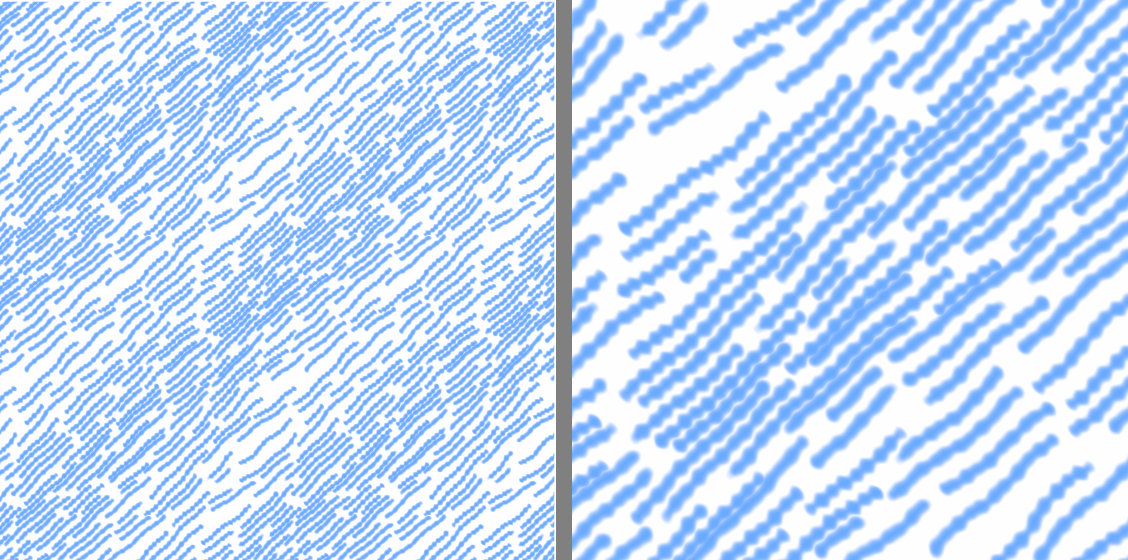
Left, the full canvas; right, a detail of the centre.
Give the GLSL for this pattern, as a WebGL 2 fragment shader.

```glsl
#version 300 es
precision highp float;

uniform vec2 u_resolution;
out vec4 outColor;

#define TILES 2.0          // pattern repeats per canvas height
#define LINES vec2(23, 25) // hatch lines crossed per tile in x and y
#define DASHES 6.0         // dashes per line and tile
#define HALF_WIDTH 0.0075  // stroke half width, in tiles
#define SOFTNESS 0.0038    // edge blur, in tiles
#define DENSITY 1.1        // strength of the crowded diagonal bands
#define SIDE_JITTER 0.55   // sideways scatter, in line spacings
#define END_JITTER 0.75    // scatter of dash ends, in dashes
#define GAP 0.011          // smallest inset at a dash end, in tiles
#define ROUGHNESS 0.0016   // ragged edge depth, in tiles
#define MARGIN 0.004       // bare strip at top and right, in tiles

const float TAU = 6.2831853;
const vec3 PAPER = vec3(0.995);
const vec3 INK_EDGE = vec3(0.53, 0.72, 1.0);
const vec3 INK_CORE = vec3(0.42, 0.67, 1.0);

vec3 hash3(vec2 p) {
    vec3 q = fract(p.xyx * vec3(0.1031, 0.1030, 0.0973));
    q += dot(q, q.yxz + 33.33);
    return fract((q.xxy + q.yzz) * q.zyx);
}

// Random values of one dash, equal in every repeat of the tile
vec3 dashRandom(float line, float dash) {
    float wrap = floor(dash / DASHES);
    line = mod(line - wrap * LINES.x, LINES.y);
    return hash3(vec2(line + 3.0, dash - wrap * DASHES + 17.0));
}

// Line number as a continuous field, crowded along the diagonal
float linePhase(vec2 p) {
    float crowd = DENSITY * (1.0 + 0.4 * cos(TAU * p.x));
    return dot(p, LINES * vec2(1, -1))
         + crowd * sin(TAU * (p.x - p.y))
         + 0.16 * sin(TAU * (3.0 * p.x - p.y) + 1.3)
         + 0.13 * sin(TAU * (2.0 * p.x - 5.0 * p.y) + 4.0)
         + 0.08 * sin(TAU * (7.0 * p.x + 3.0 * p.y) + 2.1);
}

// Signed distance to a rough, round-ended dash
float dashDistance(float x, float phase, float slope, float line, float dash) {
    vec3 rnd = dashRandom(line, dash);
    vec3 next = dashRandom(line, dash + 1.0);
    float side = (phase - line - SIDE_JITTER * (rnd.y - 0.5)) / slope;
    vec2 normal = normalize(LINES);
    float along = x - side * normal.x;

    float start = (dash + END_JITTER * rnd.x) / DASHES + GAP * (1.0 + rnd.z);
    float end = (dash + 1.0 + END_JITTER * next.x) / DASHES - GAP * (1.0 + next.z);
    float middle = 0.5 * (start + end);
    float reach = max(0.5 * (end - start), 0.0);
    float beyond = max(abs(along - middle) - reach, 0.0) / normal.y;

    float ragged = sin(TAU * (72.0 * along + rnd.z)) * (0.3 + rnd.y)
                 + 0.6 * sin(TAU * (41.0 * along + 3.0 * rnd.x));
    side += 0.5 * ROUGHNESS * sin(TAU * (29.0 * along + rnd.y));
    return length(vec2(beyond, side)) - HALF_WIDTH + ROUGHNESS * ragged;
}

void main() {
    vec2 p = gl_FragCoord.xy * TILES / u_resolution.y;
    float phase = linePhase(p);
    float slope = length(vec2(dFdx(phase), dFdy(phase))) * u_resolution.y / TILES;

    // Nearest dash among the neighbouring lines
    float nearest = 1.0;
    float line = round(phase);
    float dash = floor(p.x * DASHES);
    for (float i = -1.0; i <= 1.0; i++) {
        for (float k = -2.0; k <= 1.0; k++) {
            nearest = min(nearest, dashDistance(p.x, phase, slope, line + i, dash + k));
        }
    }

    // Ink, denser in the middle of each stroke
    float cover = 1.0 - smoothstep(-SOFTNESS, SOFTNESS, nearest);
    vec3 ink = mix(INK_EDGE, INK_CORE, smoothstep(0.002, 0.0075, -nearest));

    // Bare strip at the top and right
    vec2 inside = u_resolution * TILES / u_resolution.y - p;
    cover *= smoothstep(MARGIN, MARGIN + SOFTNESS, min(inside.x, inside.y));

    outColor = vec4(mix(PAPER, ink, cover), 1.0);
}
```
